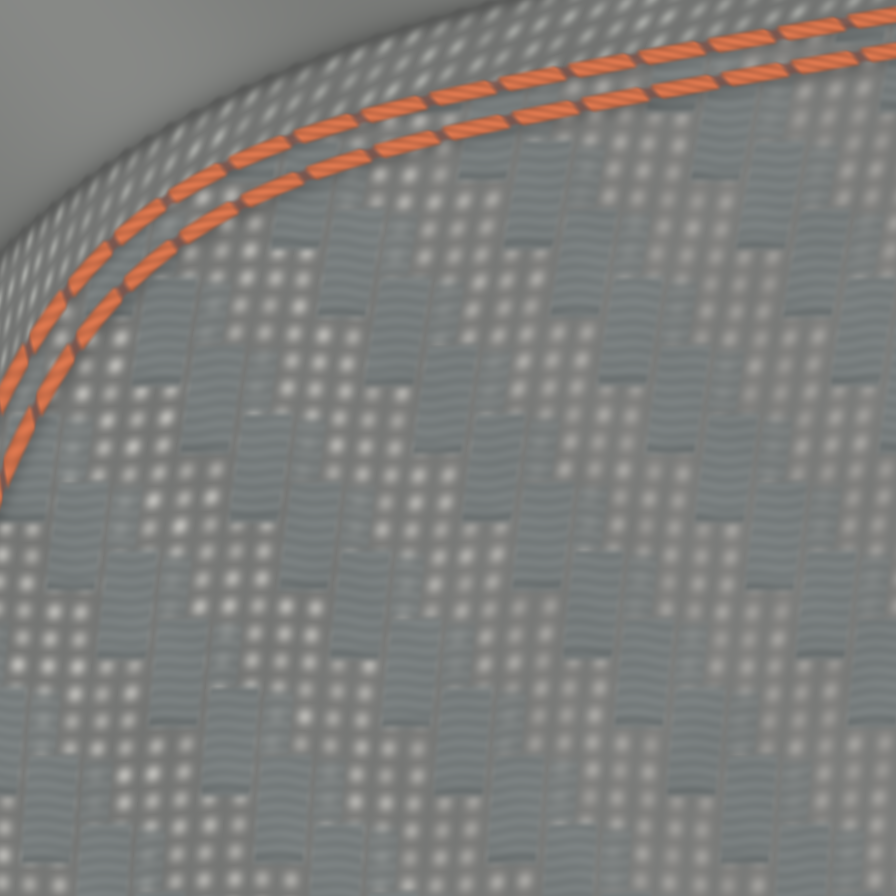
This texture is drawn by a Shadertoy shader. Its source:

```glsl
// Woven grey seat cloth with a curved hem and two rows of orange stitching.
// Hem and seams are exponential curves; the weave is a leaning grid of knots
// interrupted by smooth ribbed blocks that step down diagonally.
#define PAIR_PITCH 0.065
#define ROW_PITCH 0.0305
#define BLOCK_REPEAT 0.305
#define DASH_PITCH 0.078
#define THREAD_HALF 0.0092
#define BACKDROP vec3(0.505, 0.512, 0.502)
#define CLOTH vec3(0.492, 0.497, 0.490)
#define BLOCK vec3(0.466, 0.490, 0.492)
#define THREAD vec3(0.85, 0.45, 0.29)

float hash(vec2 p) {
    p = fract(p * vec2(0.1731, 0.3119));
    p += dot(p, p.yx + 17.3);
    return fract(p.x * p.y * 7.3);
}

// Smooth window that is one between lo and hi.
float band(float x, float lo, float hi, float soft) {
    return smoothstep(lo - soft, lo + soft, x) * (1.0 - smoothstep(hi - soft, hi + soft, x));
}

// Signed distance above y = base + slope * x - drop * exp(-x / reach).
float curveDist(vec2 p, float base, float slope, float drop, float reach) {
    float fall = drop * exp(-p.x / reach);
    float tilt = slope + fall / reach;
    return (p.y - base - slope * p.x + fall) / sqrt(1.0 + tilt * tilt);
}

float layeredSines(vec2 p) {
    return sin(p.x * 19.0 + 2.0 * sin(p.y * 13.0)) * 0.5
         + sin(p.y * 37.0 + 2.0 * sin(p.x * 29.0)) * 0.3
         + sin((p.x + p.y) * 83.0) * 0.2;
}

// One soft knot per grid cell, with varied brightness.
float knots(vec2 grid) {
    vec2 cell = floor(grid);
    vec2 q = fract(grid) - 0.5;
    q.x += 0.12 * (hash(cell + 3.0) - 0.5);
    float shape = exp(-dot(q * q, vec2(13.0, 10.0)));
    return shape * (0.7 + 0.5 * hash(cell));
}

vec3 weave(vec2 p, float hemZone) {
    float u = p.x - 0.06 * p.y - 0.08 * p.y * p.y;
    float pairCoord = u / PAIR_PITCH - 0.25;
    float pairId = floor(pairCoord);
    float across = fract(pairCoord);
    float row = p.y / ROW_PITCH + 0.12 * sin(p.x * 17.0);

    // Blocks and the single smooth columns that follow above them.
    float centre = 0.63 - 0.25 * BLOCK_REPEAT * (pairId - 5.0);
    float phase = fract((p.y - centre) / BLOCK_REPEAT + 0.5);
    float block = band(phase, 0.30, 0.70, 0.02) * band(across, 0.07, 0.93, 0.07);
    float strip = band(phase, 0.70, 0.93, 0.03) * band(across, 0.03, 0.52, 0.06);
    float smoothArea = max(block, 0.75 * strip) * (1.0 - hemZone);

    // Knots are crisp at the left and fade into vertical ridges at the right.
    float fade = mix(1.0, 0.42, smoothstep(0.1, 0.85, p.x));
    float column = pairCoord * 2.0;
    float knot = knots(vec2(column, row));
    float ridge = 0.5 - 0.5 * cos(6.28318 * column);
    float gap = 0.5 + 0.5 * cos(6.28318 * row);
    vec3 knotted = CLOTH - 0.035 * fade;
    knotted += vec3(0.215, 0.212, 0.205) * knot * fade;
    knotted += vec3(0.055, 0.045, 0.042) * ridge * (1.0 - 0.6 * fade);
    knotted -= 0.018 * gap * ridge;

    float rib = sin(12.56637 * row + 0.7 * sin(p.x * 95.0));
    vec3 ribbed = BLOCK + 0.014 * rib;
    ribbed -= 0.035 * band(phase, 0.28, 0.34, 0.02) * block;
    return mix(knotted, ribbed, smoothArea);
}

// Knots following the hem, slanted across its width.
vec3 hemWeave(float along, float depth) {
    vec2 grid = vec2(along / 0.031 + depth * 14.0, depth / 0.025);
    return CLOTH - 0.045 + vec3(0.17, 0.172, 0.165) * knots(grid);
}

void stitch(inout vec3 color, float dist, float along, float shift) {
    float dash = along / DASH_PITCH + shift + dist * 9.0;
    float fromGap = 0.5 - abs(fract(dash) - 0.5);
    float body = smoothstep(0.015, 0.13, fromGap);
    float halfWidth = THREAD_HALF * mix(0.68, 1.0, body);
    float cover = 1.0 - smoothstep(halfWidth - 0.0035, halfWidth + 0.003, abs(dist));
    float shadow = exp(-pow((dist + 0.007) / 0.012, 2.0));
    color *= 1.0 - 0.16 * shadow;
    float sheen = 1.0 - 0.16 * pow(abs(dist) / THREAD_HALF, 2.0);
    sheen += 0.05 * sin(fract(dash) * 19.0 + dist * 500.0);
    vec3 thread = mix(vec3(0.50, 0.31, 0.27), THREAD * sheen, body);
    color = mix(color, thread, cover * mix(0.72, 0.96, body));
}

void mainImage(out vec4 fragColor, in vec2 fragCoord) {
    vec2 p = fragCoord / iResolution.xy;
    float hem = curveDist(p, 0.921, 0.18, 0.203, 0.25);
    float outer = curveDist(p, 0.817, 0.167, 0.266, 0.143);
    float inner = curveDist(p, 0.777, 0.167, 0.32, 0.144);
    float along = p.x + 0.14 * (1.0 - exp(-p.x / 0.1));

    // Cloth, its hem and a soft ridge between the seams.
    float hemZone = smoothstep(-0.004, 0.006, outer);
    vec3 color = mix(weave(p, hemZone), hemWeave(along, -hem), hemZone);
    color += 0.008 * layeredSines(p);
    color += 0.025 * band(outer, -0.025, -0.010, 0.006);
    color *= 1.0 - 0.22 * exp(-pow(hem / 0.012, 2.0));

    // Plain backdrop beyond the hem.
    vec3 backdrop = BACKDROP + 0.025 * sin(p.x * 9.0 + p.y * 7.0 - 6.0);
    backdrop *= 1.0 - 0.25 * exp(-max(hem, 0.0) / 0.014);
    float edge = hem + 0.0025 * sin(along * 200.0);
    color = mix(color, backdrop, smoothstep(-0.004, 0.005, edge));

    stitch(color, outer, along, 0.09);
    stitch(color, inner, along, -0.10);
    fragColor = vec4(clamp(color, 0.0, 1.0), 1.0);
}
```
